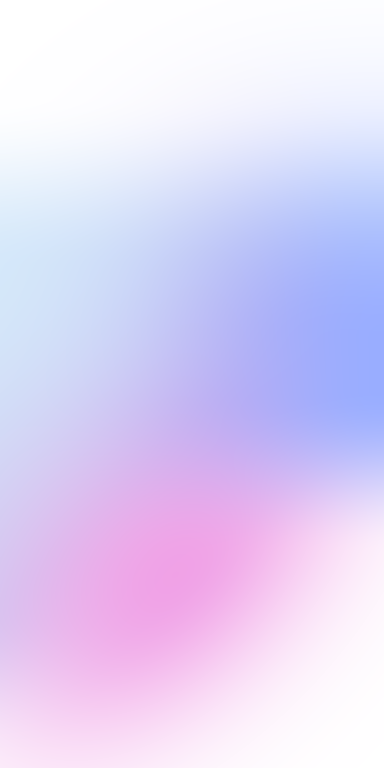
Give the GLSL for this background, as a Shadertoy shader.

```glsl
// Soft pastel mesh gradient: pale blue veil, diagonal pink glow and periwinkle glow on white

// Gaussian falloff with separate radii along each axis
float glow(vec2 offset, vec2 radius) {
    vec2 d = offset / radius;
    return exp(-dot(d, d));
}

void mainImage(out vec4 fragColor, in vec2 fragCoord) {
    // x spans 0..1, y spans 0..2
    vec2 p = fragCoord / iResolution.xy * vec2(1.0, 2.0);
    vec3 color = vec3(1.0);

    // Pale veil: fades at the top, the bottom and the lower right corner
    vec3 veilColor = mix(vec3(0.80, 0.84, 0.96), vec3(0.84, 0.92, 0.98), smoothstep(0.4, 1.3, p.y));
    float veil = (1.0 - smoothstep(1.3, 1.75, p.y))
               * smoothstep(-0.05, 0.4, p.y)
               * (1.0 - smoothstep(-0.45, 0.2, p.x - p.y));
    color = mix(color, veilColor, veil);

    // Pink glow stretched along the rising diagonal, wider on its upper left side
    vec2 q = p - vec2(0.46, 0.50);
    vec2 diagonal = vec2(q.x + q.y, q.x - q.y) * 0.7071;
    float pink = glow(diagonal, vec2(0.55, diagonal.y < 0.0 ? 0.38 : 0.30));
    color = mix(color, vec3(0.94, 0.62, 0.90), 0.96 * pink);

    // Periwinkle glow at the right edge, violet inwards, with a firmer lower edge
    vec3 blueColor = mix(vec3(0.62, 0.58, 0.95), vec3(0.60, 0.68, 1.0), smoothstep(0.4, 1.0, p.x));
    float blue = glow(vec2(p.x - 1.0, max(p.y - 1.12, 0.0)), vec2(0.55, 0.46))
               * smoothstep(0.56, 0.98, p.y);
    color = mix(color, blueColor, blue);

    fragColor = vec4(color, 1.0);
}
```
